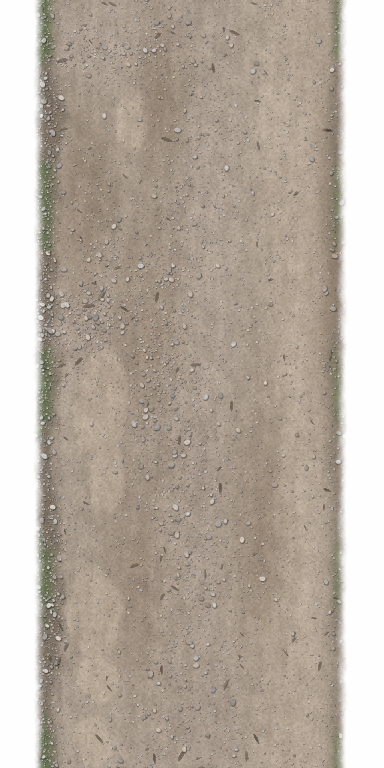
Write a WebGL 2 fragment shader that draws this texture.

```glsl
#version 300 es
precision highp float;
// A worn gravel track seen from above, fading to white at both sides.
// Layered sines mottle the packed earth, soft ellipses place worn patches,
// and jittered cells scatter stones and twigs by local density.
#define LEFT_EDGE 0.103
#define RIGHT_EDGE 0.889
#define EDGE_FADE 0.016
#define STONE_SIZE 0.017
#define GRIT_SIZE 0.0075
#define MOTTLE 0.035
#define GRAIN 0.075
#define SHADOW 0.30

uniform vec2 u_resolution;
out vec4 fragColor;

const vec3 EARTH = vec3(0.665, 0.610, 0.555);
const vec3 BROWN = vec3(0.555, 0.485, 0.415);
const vec3 SAND = vec3(0.745, 0.680, 0.605);
const vec3 SOIL = vec3(0.430, 0.390, 0.335);
const vec3 GRASS = vec3(0.350, 0.440, 0.270);
const vec3 WARM_STONE = vec3(0.760, 0.700, 0.630);
const vec3 COOL_STONE = vec3(0.715, 0.720, 0.730);
const vec3 TWIG = vec3(0.400, 0.340, 0.280);

// Patches: centre.xy, radius.zw
const vec4 DAMP[6] = vec4[6](
  vec4(0.37, 1.15, 0.09, 0.27), vec4(0.22, 1.45, 0.09, 0.24),
  vec4(0.41, 1.72, 0.06, 0.20), vec4(0.36, 0.52, 0.10, 0.30),
  vec4(0.86, 1.30, 0.04, 0.45), vec4(0.68, 0.60, 0.08, 0.30));
const vec4 WORN[6] = vec4[6](
  vec4(0.26, 0.94, 0.065, 0.15), vec4(0.27, 0.74, 0.05, 0.09),
  vec4(0.24, 0.40, 0.08, 0.12), vec4(0.26, 0.24, 0.06, 0.06),
  vec4(0.25, 0.08, 0.06, 0.06), vec4(0.34, 1.68, 0.045, 0.08));

vec2 hash2(vec2 c) {
  vec3 q = fract(c.xyx * vec3(0.1031, 0.1030, 0.0973));
  q += dot(q, q.yzx + 33.33);
  return fract((q.xx + q.yz) * q.zy);
}

mat2 turn(float a) { return mat2(cos(a), sin(a), -sin(a), cos(a)); }

// Layered, warped sines, roughly -1 to 1
float mottle(vec2 p) {
  float sum = 0.0, amp = 0.5;
  for (int i = 0; i < 5; i++) {
    p = turn(1.1) * p * 1.85 + 1.3;
    sum += amp * sin(p.x + 1.6 * sin(p.y));
    amp *= 0.65;
  }
  return sum;
}

float ellipse(vec2 p, vec4 e) {
  vec2 d = (p - e.xy) / e.zw;
  return exp(-dot(d, d));
}

float band(float x, float centre, float width) {
  float d = (x - centre) / width;
  return exp(-d * d);
}

// Scatter shaded grains, one candidate per cell
void scatter(inout vec3 col, vec2 p, float size, float density, float stretch, vec3 toneA, vec3 toneB) {
  vec2 g = p / size, cell = floor(g);
  float soft = 0.7 / (size * u_resolution.x);
  for (int j = -1; j <= 1; j++)
  for (int i = -1; i <= 1; i++) {
    vec2 id = cell + vec2(i, j);
    vec2 place = hash2(id + size * 977.0), kind = hash2(id + 51.7);
    float present = step(fract(place.x * 7.3 + kind.x * 5.1), density);
    mat2 spin = turn(6.2832 * kind.x);
    vec2 d = g - id - place, shape = vec2(1.0, stretch);
    float radius = mix(0.18, 0.50, kind.y * kind.y);
    float r = length(spin * d * shape);
    float under = length(spin * (d + vec2(-0.08, 0.12)) * shape);
    col *= 1.0 - SHADOW * present * (1.0 - smoothstep(radius, radius + 0.22, under));
    vec3 tone = mix(toneA, toneB, kind.x) * (0.82 + 0.36 * place.y);
    float cover = 1.0 - smoothstep(radius - soft, radius + soft, r);
    col = mix(col, tone, 0.85 * present * cover);
  }
}

void main() {
  vec2 p = gl_FragCoord.xy / u_resolution * vec2(1.0, 2.0);
  float broad = mottle(p * vec2(7.0, 4.0));
  float fine = mottle(p * vec2(42.0, 25.0) + 4.0);
  vec2 w = p + vec2(0.018, 0.025) * broad + 0.006 * fine;

  // Packed earth, sandy right wheel track and damp stains
  vec3 col = mix(EARTH, SAND, 0.55 * band(w.x, 0.77, 0.10));
  float damp = 0.0, worn = 0.0;
  for (int i = 0; i < 6; i++) {
    damp = max(damp, ellipse(w, DAMP[i]));
    worn = max(worn, ellipse(w, WORN[i]));
  }
  col = mix(col, BROWN, 0.60 * damp);
  worn = smoothstep(0.30, 0.50, worn);
  col = mix(col, SAND, 0.60 * worn);
  col += MOTTLE * (0.6 * broad + 0.7 * fine);
  col += 0.012 * sin(p.x * 95.0 + 2.0 * broad) * sin(p.y * 5.0 + p.x * 31.0);

  // Dark verges with tufts of grass
  float leftVerge = 1.0 - smoothstep(0.125, 0.175, w.x);
  float rightVerge = smoothstep(0.835, 0.885, w.x);
  col = mix(col, SOIL, 0.75 * leftVerge + 0.50 * rightVerge);
  float tufts = smoothstep(-0.1, 0.6, sin(p.y * 13.0 + 1.4) + 0.6 * fine);
  float rim = band(p.x, 0.115, 0.022) + 0.6 * band(p.x, 0.880, 0.013);
  col = mix(col, GRASS, 0.65 * tufts * rim);

  // Stone density along the verge, crown and loose clusters
  float crown = band(w.x, 0.47 + 0.045 * sin(p.y * 5.5 - 1.0), 0.11);
  crown *= 0.35 + 0.65 * band(p.y, 1.0, 0.55);
  float loose = ellipse(w, vec4(0.28, 1.88, 0.12, 0.06)) + ellipse(w, vec4(0.21, 1.18, 0.10, 0.09));
  loose += 0.5 * band(w.x, 0.27, 0.05) * band(p.y, 1.22, 0.28);
  float density = 0.025 + 0.30 * crown + 0.50 * loose + 0.65 * leftVerge + 0.16 * rightVerge;
  density *= 1.0 - 0.7 * worn;
  vec3 pale = mix(WARM_STONE, vec3(0.83, 0.81, 0.78), leftVerge);
  scatter(col, p, GRIT_SIZE, 0.08 + density, 1.3, WARM_STONE, COOL_STONE);
  scatter(col, p, STONE_SIZE, 0.55 * density, 1.35, pale, COOL_STONE);
  scatter(col, p + 3.1, 0.026, 0.035, 4.0, TWIG, BROWN);

  // Fine grain
  vec2 grain = hash2(floor(p * 256.0)) + hash2(floor(p * 190.0) + 17.0);
  col *= 1.0 + GRAIN * (grain.x - 1.0);

  // Feathered sides
  float ragged = p.x + 0.003 * fine;
  float road = smoothstep(LEFT_EDGE - EDGE_FADE, LEFT_EDGE + EDGE_FADE, ragged);
  road *= 1.0 - smoothstep(RIGHT_EDGE - EDGE_FADE, RIGHT_EDGE + EDGE_FADE, ragged);
  fragColor = vec4(mix(vec3(0.995), clamp(col, 0.0, 1.0), road), 1.0);
}
```
